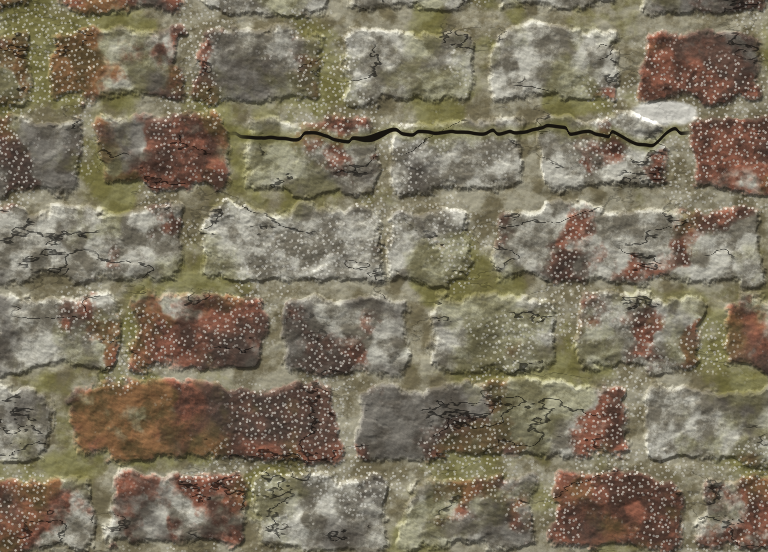
Give the GLSL for this texture, as a WebGL 1 fragment shader.

```glsl
precision highp float;
// Weathered brick wall: six rough courses, worn mortar, moss, pale lichen and one long crack.
uniform vec2 u_resolution;

const float COURSE = 0.162;
const vec3 MORTAR_DARK = vec3(0.42, 0.39, 0.30);
const vec3 MORTAR_LIGHT = vec3(0.61, 0.59, 0.51);
const vec3 CRUST_DARK = vec3(0.41, 0.39, 0.34);
const vec3 CRUST_LIGHT = vec3(0.70, 0.69, 0.64);
const vec3 CLAY_DARK = vec3(0.27, 0.19, 0.16);
const vec3 CLAY_RED = vec3(0.49, 0.29, 0.22);
const vec3 SOOT = vec3(0.26, 0.24, 0.22);
const vec3 MOSS = vec3(0.43, 0.42, 0.20);
const vec3 LICHEN = vec3(0.78, 0.77, 0.73);

struct Brick { float dist; float exposure; };

vec3 hash3(vec2 p) {
  vec3 q = fract(p.xyx * vec3(0.1031, 0.1030, 0.0973));
  q += dot(q, q.yxz + 33.33);
  return fract((q.xxy + q.yzz) * q.zyx);
}

// x: blended cell value, y: distance to the nearest cell point
vec2 cellular(vec2 p) {
  vec2 base = floor(p);
  float sum = 0.0, total = 0.0, nearest = 2.0;
  for (int j = -1; j <= 1; j++) {
    for (int i = -1; i <= 1; i++) {
      vec2 cell = base + vec2(float(i), float(j));
      vec3 h = hash3(cell);
      vec2 d = p - cell - h.xy;
      float weight = exp(-6.0 * dot(d, d));
      sum += weight * h.z;
      total += weight;
      nearest = min(nearest, length(d));
    }
  }
  return vec2(sum / total, nearest);
}

float roughness(vec2 p) {
  float sum = 0.0, amp = 0.5;
  for (int i = 0; i < 5; i++) {
    sum += amp * cellular(p).x;
    p = mat2(0.8, 0.6, -0.6, 0.8) * p * 2.1 + 19.1;
    amp *= 0.56;
  }
  return sum / 1.073;
}

float jointOffset(float row) {
  return row < 0.5 ? 0.185 : row < 1.5 ? 0.109 : row < 2.5 ? 0.225
       : row < 3.5 ? 0.353 : row < 4.5 ? 0.16 : 0.076;
}

// Header courses alternate with long stretchers in the second and fourth
Brick brickAt(vec2 p) {
  p += 0.004 * sin(p.yx * vec2(23.0, 9.0) + vec2(1.0, 2.0));
  float row = floor((p.y + 0.007) / COURSE);
  bool fourth = abs(row - 3.0) < 0.5;
  float pitch = fourth || abs(row - 1.0) < 0.5 ? 0.522 : 0.266;
  float x = p.x - jointOffset(row);
  float column = floor(x / pitch);
  float left = column * pitch, right = left + pitch;
  if (fourth && abs(column) < 0.5) {
    if (x < 0.347) right = 0.347; else left = 0.347;
  }
  vec3 vary = hash3(vec2(column + 20.0, row + 7.0));
  vec2 center = vec2(0.5 * (left + right), (row + 0.5) * COURSE - 0.007);
  vec2 halfSize = vec2(0.5 * (right - left) - 0.014 - 0.007 * vary.x, 0.062 + 0.005 * vary.y);
  vec2 q = abs(vec2(x, p.y) - center) - halfSize + 0.018;
  float dist = length(max(q, 0.0)) + min(max(q.x, q.y), 0.0) - 0.018;
  float phase = row < 0.5 ? 1.26 : fourth ? 3.14 : 0.0;
  float exposure = 0.5 + 0.5 * cos(1.571 * column + phase) + 0.3 * (vary.z - 0.5);
  return Brick(dist, exposure * mix(1.0, 0.72, row / 5.0));
}

float brickBody(vec2 p, float dist) {
  float chipped = dist + 0.05 * (roughness(p * 17.0) - 0.5);
  return 1.0 - smoothstep(-0.008, 0.006, chipped);
}

float relief(vec2 p, float body) {
  return 0.4 * body + (0.55 + 0.35 * body) * roughness(p * vec2(17.0, 25.0) + 5.0);
}

// Thin broken seams where the noise crosses its middle value
float crevices(vec2 p) {
  float seam = abs(roughness(p * vec2(7.0, 15.0) + 31.0) - 0.5);
  float broken = smoothstep(0.48, 0.64, cellular(p * 13.0 + 8.0).x);
  return (1.0 - smoothstep(0.004, 0.024, seam)) * broken;
}

float crackDistance(vec2 p) {
  float dip = (p.x - 1.16) / 0.05;
  float path = 0.751 + 0.013 * smoothstep(0.67, 0.74, p.x) - 0.03 * exp(-dip * dip);
  path += 0.003 * sin(p.x * 47.0) + 0.016 * (cellular(vec2(p.x * 38.0, 3.0)).x - 0.5);
  return abs(p.y - path);
}

float spot(vec2 p, vec2 center, vec2 size) {
  vec2 d = (p - center) / size;
  return exp(-dot(d, d));
}

void main() {
  vec2 p = gl_FragCoord.xy / u_resolution.y;
  float pixel = 1.0 / u_resolution.y;
  Brick brick = brickAt(p);
  float body = brickBody(p, brick.dist);
  vec2 above = p + vec2(-0.002, 0.004);
  float slope = relief(p, body) - relief(above, brickBody(above, brickAt(above).dist));

  // Mortar, crusted brick and exposed clay
  float grain = smoothstep(0.28, 0.72, roughness(p * 31.0 + 12.0));
  float patches = roughness(p * 9.0 + 3.0);
  vec3 color = mix(MORTAR_DARK, MORTAR_LIGHT, grain);
  color = mix(color, mix(CRUST_DARK, CRUST_LIGHT, grain), body);
  float clay = body * smoothstep(0.0, 0.16, patches - 0.74 + 0.5 * brick.exposure);
  color = mix(color, mix(CLAY_DARK, CLAY_RED, grain), 0.88 * clay);

  // Soot, moss and bleaching
  float stain = roughness(p * 5.0 + 47.0);
  color = mix(color, SOOT, 0.6 * body * smoothstep(0.53, 0.7, stain));
  float damp = spot(p, vec2(0.52, 0.62), vec2(0.4, 0.2));
  float moss = smoothstep(0.49, 0.68, roughness(p * 7.0 + 71.0) + 0.08 * damp);
  color = mix(color, MOSS, moss * mix(0.55, 0.3, body));
  float fleck = 1.0 - smoothstep(0.14, 0.34, cellular(p * 105.0).y);
  color = mix(color, LICHEN, 0.6 * fleck * smoothstep(0.46, 0.62, patches));
  float bleach = spot(p, vec2(1.2, 0.795), vec2(0.07, 0.028));
  color = mix(color, LICHEN, smoothstep(0.42, 0.65, bleach * (0.5 + patches)));

  // Relief light and recesses
  color *= clamp(1.0 + 1.7 * slope, 0.5, 1.4);
  color *= 1.0 - 0.5 * crevices(p) * mix(0.35, 1.0, body);

  // Long crack with a mossy rim
  float crack = crackDistance(p);
  float span = smoothstep(0.4, 0.46, p.x) * (1.0 - smoothstep(1.23, 1.26, p.x));
  float width = 0.0018 + 0.004 * spot(p, vec2(0.68, 0.75), vec2(0.025));
  color = mix(color, MOSS, 0.4 * span * (1.0 - smoothstep(0.003, 0.018, crack)));
  color = mix(color, vec3(0.09, 0.08, 0.06), span * (1.0 - smoothstep(width, width + 1.5 * pixel, crack)));
  gl_FragColor = vec4(color, 1.0);
}
```
